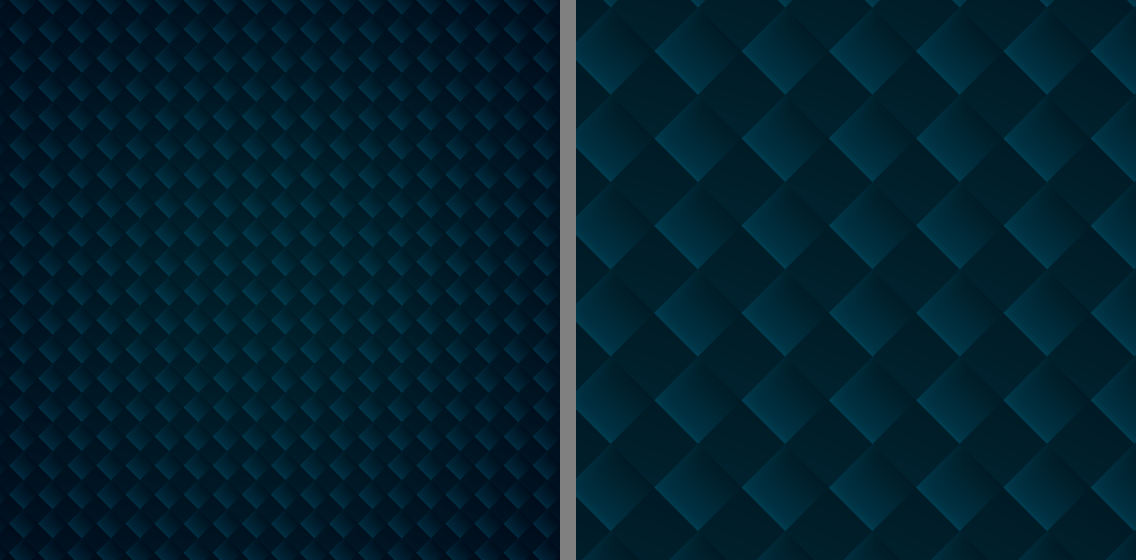
Left: the whole. Right: its middle third, enlarged.
Reproduce this pattern procedurally as a Shadertoy shader.

```glsl
const float REPEATS = 19.25;
const vec2 FIRST_TIP = vec2(0.0163, 0.9479);
const int SAMPLES = 3;

// Lit strand: bright lower-left rim, soft band on the upper-left side
float litStrand(vec2 p) {
    float body = 0.60 * (1.0 - p.x) + 0.08 * p.y * (1.0 - p.x);
    float rim = 0.24 * exp(-p.x * 18.0);
    float band = 0.26 * exp(-p.y * 9.0) * (0.5 + 0.5 * p.x);
    return 0.07 + body + rim + band;
}

// Shaded strand: sinks into shadow toward its upper-right side
float shadedStrand(vec2 p) {
    return 0.20 - 0.13 * p.x + 0.05 * p.y;
}

// Diagonal checker of lit and shaded strands
float weave(vec2 uv, float repeats, vec2 tip) {
    vec2 q = (uv - tip) * repeats;
    vec2 diagonal = vec2(q.x + q.y, q.x - q.y);
    vec2 cell = floor(diagonal);
    vec2 local = diagonal - cell;
    float parity = mod(cell.x + cell.y, 2.0);
    return parity < 0.5 ? litStrand(local) : shadedStrand(local);
}

// Average of a subpixel grid for smooth edges
float smoothWeave(vec2 fragCoord, vec2 resolution) {
    float sum = 0.0;
    for (int j = 0; j < SAMPLES; j++) {
        for (int i = 0; i < SAMPLES; i++) {
            vec2 offset = (vec2(i, j) + 0.5) / float(SAMPLES) - 0.5;
            sum += weave((fragCoord + offset) / resolution, REPEATS, FIRST_TIP);
        }
    }
    return sum / float(SAMPLES * SAMPLES);
}

// Teal in the middle, deep navy toward the corners
vec3 tint(float level, float falloff) {
    vec3 shadow = mix(vec3(0.0, 0.096, 0.135), vec3(0.0, 0.030, 0.085), falloff);
    vec3 light = mix(vec3(0.0, 0.255, 0.335), vec3(0.0, 0.185, 0.270), falloff);
    return mix(shadow, light, level);
}

void mainImage(out vec4 fragColor, in vec2 fragCoord) {
    vec2 uv = fragCoord / iResolution.xy;
    float falloff = smoothstep(0.05, 0.75, length(uv - 0.5));
    float level = smoothWeave(fragCoord, iResolution.xy);
    fragColor = vec4(tint(level, falloff), 1.0);
}
```
